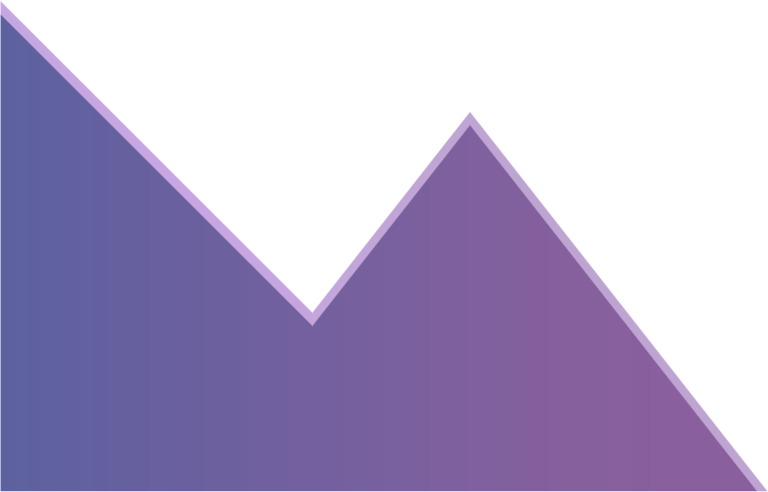
Reproduce this background procedurally as a Shadertoy shader.

```glsl
const vec3 PAPER = vec3(1.0);
const vec3 SLATE_BLUE = vec3(0.362, 0.384, 0.622);
const vec3 INDIGO = vec3(0.392, 0.378, 0.625);
const vec3 VIOLET = vec3(0.490, 0.377, 0.620);
const vec3 PLUM = vec3(0.540, 0.374, 0.614);
const vec3 LILAC = vec3(0.780, 0.655, 0.885);
const vec3 MAUVE = vec3(0.742, 0.645, 0.820);

// Height at x of the straight line through a and b
float lineHeight(float x, vec2 a, vec2 b) {
    return a.y + (x - a.x) * (b.y - a.y) / (b.x - a.x);
}

// Outline with one valley and one peak
float ridgeHeight(float x, vec2 start, vec2 valley, vec2 peak, vec2 end) {
    float descent = lineHeight(x, start, valley);
    float rise = lineHeight(x, valley, peak);
    float fall = lineHeight(x, peak, end);
    return max(descent, min(rise, fall));
}

// Antialiased coverage where the field is positive
float coverage(float field, float softness) {
    float pixelSpan = max(length(vec2(dFdx(field), dFdy(field))), 1e-5);
    return smoothstep(-0.5, 0.5, field / (pixelSpan * softness));
}

vec3 bodyColor(float x) {
    vec3 color = mix(SLATE_BLUE, INDIGO, clamp(x / 0.13, 0.0, 1.0));
    color = mix(color, VIOLET, clamp((x - 0.13) / 0.45, 0.0, 1.0));
    return mix(color, PLUM, clamp((x - 0.54) / 0.34, 0.0, 1.0));
}

vec3 rimColor(float x) {
    return mix(LILAC, MAUVE, smoothstep(0.22, 0.72, x));
}

void mainImage(out vec4 fragColor, in vec2 fragCoord) {
    vec2 uv = fragCoord / iResolution.xy;
    float rimDepth = 0.0270;
    float edgeSoftness = 1.8;

    // Mountain outline
    float ridge = ridgeHeight(uv.x, vec2(0.0, 0.9988), vec2(0.4068, 0.3645),
                              vec2(0.6120, 0.7725), vec2(0.9992, 0.0015));
    float below = ridge - uv.y;

    // Pale rim over the gradient body
    vec3 color = mix(PAPER, rimColor(uv.x), coverage(below, edgeSoftness));
    color = mix(color, bodyColor(uv.x), coverage(below - rimDepth, edgeSoftness));

    // Hairline margin at the left and bottom
    float inside = coverage(uv.x - 0.0007, 1.0) * coverage(uv.y - 0.0014, 1.0);
    fragColor = vec4(mix(PAPER, color, inside), 1.0);
}
```
